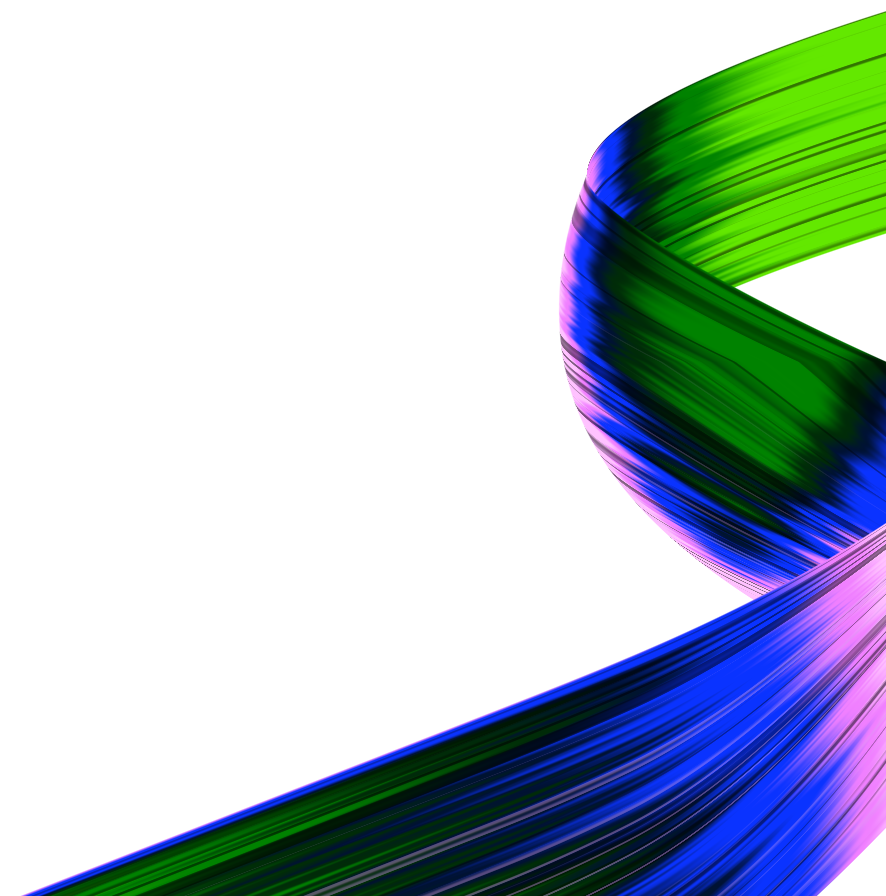
Reproduce this background procedurally as a Shadertoy shader.

```glsl
float hash(float n) {
    n = fract(n * 0.1031);
    n *= n + 33.33;
    return fract(n * (n + n));
}

float noise(float x) {
    float cell = floor(x), f = fract(x);
    return mix(hash(cell), hash(cell + 1.0), f * f * (3.0 - 2.0 * f));
}

// Layered variation across the strands, centred on zero
float strandJitter(float k, float seed) {
    return 0.45 * noise(k * 38.0 + seed) + 0.33 * noise(k * 115.0 + seed * 2.0)
         + 0.30 * noise(k * 270.0 + seed * 3.0) - 0.54;
}

// Foil colours: pale pink, pink, blue, navy, dark green, green, lime
vec3 foil(float t) {
    vec3 c = mix(vec3(1.0, 0.76, 1.0), vec3(0.94, 0.50, 1.0), smoothstep(0.0, 0.13, t));
    c = mix(c, vec3(0.04, 0.20, 1.0), smoothstep(0.13, 0.29, t));
    c = mix(c, vec3(0.0, 0.07, 0.20), smoothstep(0.34, 0.49, t));
    c = mix(c, vec3(0.0, 0.17, 0.03), smoothstep(0.48, 0.59, t));
    c = mix(c, vec3(0.0, 0.51, 0.0), smoothstep(0.59, 0.74, t));
    return mix(c, vec3(0.39, 0.91, 0.0), smoothstep(0.76, 0.94, t));
}

// Colour of one strand, with fine dark grooves and pale glints
vec3 strandColor(float t, float k, float seed, float spread, float glint) {
    vec3 c = foil(t + spread * strandJitter(k, seed));
    float groove = smoothstep(0.68, 0.95, noise(k * 210.0 + seed * 5.0));
    float shine = smoothstep(0.78, 0.97, noise(k * 240.0 + seed * 7.0));
    c *= 1.0 - 0.5 * groove;
    return mix(c, vec3(0.85, 0.62, 0.95), glint * shine);
}

float cover(float dist, float px) {
    return smoothstep(-px, px, dist);
}

// Left silhouette of the middle fold
float foldEdge(float y) {
    float t = 0.655 - y;
    return 0.624 + t * t * (1.38 + 2.1 * max(t, 0.0));
}

// Far sheet: rgb and coverage
vec4 backSheet(vec2 p, float px) {
    float d = max(p.x - 0.655, 0.0);
    float k = p.y - 0.266 * sqrt(d) - 0.086 * d;
    float mask = cover(p.x - 0.655, px) * cover(0.805 - k, px) * cover(k - 0.557, px);
    float t = 0.1 + 0.9 * (1.0 - exp(-12.0 * d));
    return vec4(strandColor(t, k, 11.0, 0.26, 0.0), mask);
}

// Middle sheet: strands peel away from the silhouette
vec4 middleSheet(vec2 p, float px) {
    float edge = p.x - foldEdge(p.y);
    float d = max(edge, 0.0);
    float bend = 1.0 + 3.07 * max(0.596 - p.y, 0.0);
    float k = p.y + (0.108 * sqrt(d) + 0.4 * d) * bend;
    float depth = 0.805 - k;
    float lower = smoothstep(0.05, 0.25, depth);
    float turn = smoothstep(1.12, 1.29, p.x + 0.53 * (1.0 - p.y));
    float t = 0.05 + 0.7 * (1.0 - exp(-22.0 * d)) - 0.14 * lower - 0.40 * turn;
    vec3 c = strandColor(t, k, 29.0, mix(0.12, 0.36, lower), 0.3 * lower);
    return vec4(c, cover(edge, px) * cover(depth, px));
}

// Near sheet: strands fan between the top and bottom edges
vec4 frontSheet(vec2 p, float px) {
    float rise = max(p.x - 0.55, 0.0);
    float top = 0.39 * (p.x - 0.0234) + 0.47 * rise * rise * rise;
    float bottom = -0.46 + 0.4 * p.x + 0.73 * rise * rise;
    float v = (top - p.y) / (top - bottom);
    float curl = max(p.x - 0.7, 0.0);
    float k = 0.42 * (v + 8.0 * v * (1.0 - v) * curl * curl);
    float q = max(0.987 - p.x, 0.0);
    float t = 0.02 + 0.33 * (1.0 - exp(-7.0 * q)) + 0.38 * q + 0.07 * v;
    t = mix(t, min(t, 0.32), 1.0 - smoothstep(0.004, 0.014, top - p.y));
    float away = smoothstep(0.0, 0.5, q);
    vec3 c = strandColor(t, k, 53.0, mix(0.14, 0.50, away), 0.4);
    return vec4(c, cover(top - p.y, px) * cover(p.y - bottom, px));
}

void mainImage(out vec4 fragColor, in vec2 fragCoord) {
    vec2 p = fragCoord / iResolution.y;
    float px = 0.9 / iResolution.y;

    // Composite from far to near over white
    vec4 back = backSheet(p, px);
    vec4 middle = middleSheet(p, px);
    vec4 front = frontSheet(p, px);
    vec3 color = mix(vec3(1.0), back.rgb, back.a);
    color = mix(color, middle.rgb, middle.a);
    color = mix(color, front.rgb, front.a);
    fragColor = vec4(color, 1.0);
}
```
